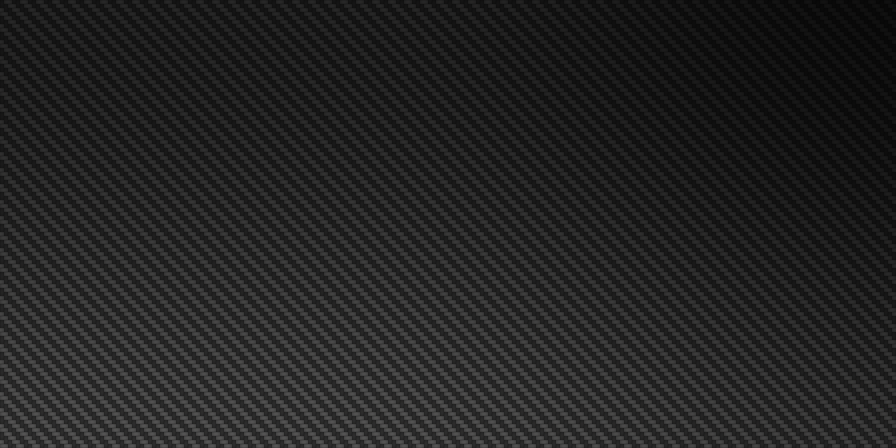
Reproduce this texture procedurally as a Shadertoy shader.

```glsl
// Dark carbon fibre twill weave, lit from below and fading to the upper right.

// Rounded sheen of one strand: along its visible float and across its width, both 0..1
float strandSheen(float along, float across) {
    float crown = 0.84 + 0.2 * sin(3.14159 * along);
    float groove = smoothstep(0.0, 0.2, across) * smoothstep(1.0, 0.8, across);
    return crown * mix(0.74, 1.06, groove);
}

// Brightness of a two-over, two-under twill; one unit is one strand
float twill(vec2 p) {
    vec2 cell = floor(p);
    vec2 local = p - cell;
    float step4 = mod(cell.x + cell.y, 4.0);

    // Pale strands run across, dark strands run upward
    if (step4 < 2.0) return 0.205 * strandSheen((step4 + local.x) * 0.5, local.y);
    return 0.11 * strandSheen((step4 - 2.0 + local.y) * 0.5, local.x);
}

// Broad light over the whole sheet
float sheetLight(vec2 uv) {
    float rise = mix(1.52, 0.68, smoothstep(-0.15, 0.95, uv.y));
    float shade = smoothstep(0.4, 1.05, uv.x) * (0.4 + 0.6 * uv.y);
    return rise * (1.0 - 0.6 * shade);
}

void mainImage(out vec4 fragColor, in vec2 fragCoord) {
    // Average a grid of samples to smooth the strand edges
    float weave = 0.0;
    for (int i = 0; i < 16; i++) {
        vec2 offset = (vec2(i % 4, i / 4) + 0.5) / 4.0 - 0.5;
        // 56 repeats across and 28 down, each of four strands
        vec2 uv = (fragCoord + offset) / iResolution.xy;
        weave += twill(uv * vec2(56.0, 28.0) * 4.0) / 16.0;
    }

    float value = weave * sheetLight(fragCoord / iResolution.xy);
    fragColor = vec4(value * vec3(1.0, 0.995, 0.99), 1.0);
}
```
